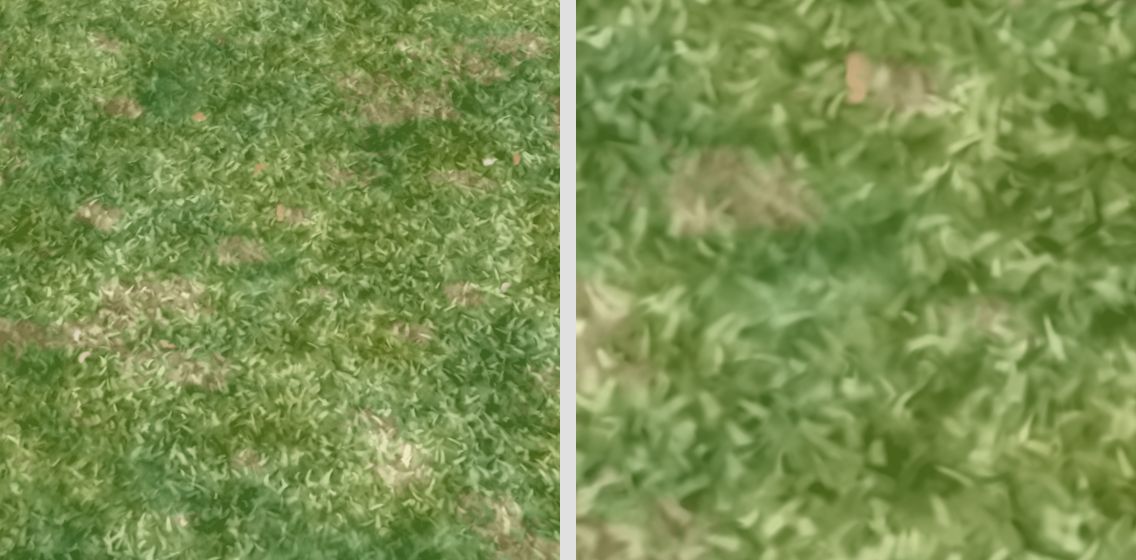
Left, the full canvas; right, a detail of the centre.
Reproduce this texture procedurally as a WebGL 2 fragment shader.

```glsl
#version 300 es
precision highp float;
// Sunlit lawn: short soft grass blades, cool dark tufts, worn dry patches and a little litter.

uniform vec2 u_resolution;
out vec4 fragColor;

float hash(vec2 p) {
    return fract(sin(dot(p, vec2(127.1, 311.7))) * 43758.5453);
}

float noise(vec2 p) {
    vec2 i = floor(p), f = fract(p);
    f = f * f * (3.0 - 2.0 * f);
    return mix(mix(hash(i), hash(i + vec2(1, 0)), f.x),
               mix(hash(i + vec2(0, 1)), hash(i + vec2(1, 1)), f.x), f.y);
}

float fbm(vec2 p) {
    float sum = 0.0, amp = 0.53;
    for (int i = 0; i < 4; i++) {
        sum += amp * noise(p);
        p = mat2(1.6, 1.2, -1.2, 1.6) * p + 7.3;
        amp *= 0.5;
    }
    return sum;
}

mat2 rotation(float a) {
    return mat2(cos(a), -sin(a), sin(a), cos(a));
}

// Paints one scattered layer of curved, tapered blades over a tone
float addBlades(float tone, vec2 p, float layer, float strength) {
    vec2 q = rotation(layer * 0.9) * p * (23.0 + 2.0 * layer) + layer * 17.3;
    vec2 cell = floor(q);
    for (int y = -1; y <= 1; y++) {
        for (int x = -1; x <= 1; x++) {
            vec2 id = cell + vec2(x, y);
            vec2 root = id + vec2(hash(id + 3.1), hash(id + 8.7));
            float lean = 1.57 + (hash(id + 5.3) - 0.5) * 2.7;
            vec2 d = rotation(lean) * rotation(-layer * 0.9) * (q - root);
            float along = d.x / mix(0.28, 0.7, hash(id + 1.9));
            float across = d.y + (hash(id + 6.1) - 0.5) * 0.3 * along * along;
            float width = mix(0.16, 0.3, hash(id + 2.7)) * (1.0 - 0.35 * along);
            float ends = 1.0 - smoothstep(0.4, 1.0, abs(along));
            float body = ends * (1.0 - smoothstep(0.1, 1.0, abs(across) / width));
            float shade = ends * (1.0 - smoothstep(0.1, 1.0, abs(across + width) / width));
            tone -= 0.14 * shade * strength;
            tone = mix(tone, -0.15 + 1.25 * hash(id + 4.4), body * strength);
        }
    }
    return tone;
}

void main() {
    vec2 uv = gl_FragCoord.xy / u_resolution.y;

    // Blades shrink gently towards the far edge
    vec2 p = vec2((uv.x - 0.5) * (1.0 + 0.35 * uv.y), uv.y * (1.0 + 0.3 * uv.y));

    // Broad zones: smooth dark tufts, yellower growth and worn ground
    float tuft = smoothstep(0.52, 0.74, fbm(p * vec2(4.0, 5.0) + 21.0));
    float yellowing = fbm(p * vec2(5.0, 7.0) + 43.0) - 0.5;
    vec2 slanted = vec2(p.x + 0.35 * p.y, p.y);
    float wear = 0.72 * noise(slanted * vec2(7.0, 11.0) + 61.0) + 0.28 * fbm(p * 42.0);
    wear = smoothstep(0.58, 0.78, wear - 0.2 * abs(uv.y - 0.52));

    // Grass lightness built from soft undergrowth and overlapping blades
    float tone = 0.36 + 0.9 * (fbm(p * vec2(40.0, 32.0)) - 0.5);
    float strength = mix(0.78, 0.38, tuft) * mix(1.0, 0.7, smoothstep(0.45, 1.0, uv.y));
    for (int i = 0; i < 7; i++) {
        tone = addBlades(tone, p, float(i), strength);
    }
    tone += 0.16 * (noise(p * 110.0) - 0.5);

    // Clumps of several blades and wide drifts of light and shade
    tone += 0.6 * (fbm(p * 9.0 + 5.0) - 0.5) + 0.42 * (noise(p * vec2(27.0, 31.0) + 11.0) - 0.5);
    tone += 0.3 * (noise(p * 4.0 + 33.0) - 0.5);
    tone = 0.37 + 1.1 * (tone - 0.43) - 0.22 * tuft;
    tone = clamp(tone + 0.25 * max(tone - 0.5, 0.0), -0.22, 1.25);

    // Green ramp with cool tufts and warm growth
    vec3 color = mix(vec3(0.355, 0.455, 0.185), vec3(0.68, 0.75, 0.51), tone);
    color += tuft * vec3(-0.035, 0.0, 0.015) + yellowing * vec3(0.12, 0.04, -0.05);

    // Dry straw and soil showing between the blades
    vec3 straw = mix(vec3(0.52, 0.49, 0.31), vec3(0.83, 0.81, 0.64), tone + 0.12);
    color = mix(color, straw, wear * 0.9);

    // Few fallen leaves and pale petals
    for (int i = 0; i < 9; i++) {
        vec2 seed = vec2(float(i), 9.2);
        vec2 spot = vec2(hash(seed), 0.3 + 0.7 * hash(seed + 2.3));
        vec2 d = rotation(hash(seed + 4.1) * 3.1) * (uv - spot);
        d += 0.012 * (noise(uv * 90.0) - 0.5);
        float leaf = 1.0 - smoothstep(0.3, 1.1, length(d / vec2(0.016, 0.009)));
        vec3 litter = mix(vec3(0.78, 0.62, 0.42), vec3(0.92, 0.9, 0.82), hash(seed + 7.7));
        color = mix(color, litter, leaf * 0.85);
    }

    fragColor = vec4(clamp(color, 0.0, 1.0), 1.0);
}
```
